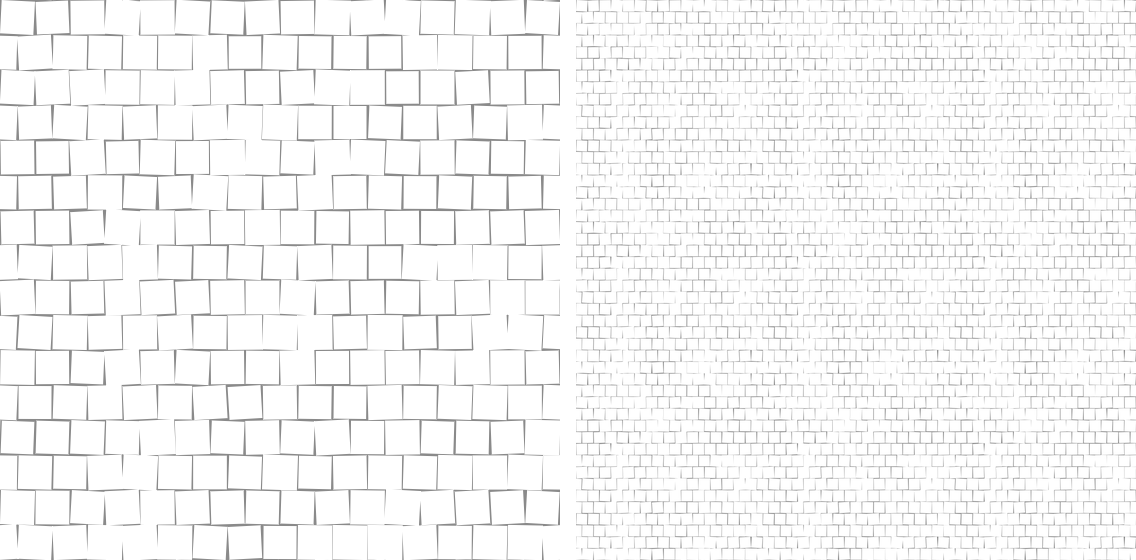
Left: one tile. Right: repeated 3 by 3.
Reproduce this pattern procedurally as a Shadertoy shader.

```glsl
// Running-bond wall of white square tiles over grey grout.
// Each tile gets a hashed size and tilt, so the joints taper, close or widen;
// tile ids wrap around the canvas, which makes the wall repeat seamlessly.

const float TILE_COUNT = 16.0;             // tiles across and down
const float MIN_SIDE = 0.93;               // tile side, in cell units
const float MAX_SIDE = 1.0;
const float MAX_TILT = 0.06;               // radians
const vec3 GROUT_COLOR = vec3(0.54);
const vec3 TILE_COLOR = vec3(1.0);

float hash(vec2 p) {
    return fract(sin(dot(p, vec2(127.1, 311.7))) * 43758.5453);
}

vec2 rotate(vec2 p, float angle) {
    float c = cos(angle), s = sin(angle);
    return vec2(c * p.x - s * p.y, s * p.x + c * p.y);
}

float squareDistance(vec2 p, float halfSide) {
    vec2 q = abs(p) - halfSide;
    return max(q.x, q.y);
}

// Every other row, starting with the lowest, is shifted by half a tile.
float rowShift(float row) {
    return 0.5 * (1.0 - mod(row, 2.0));
}

// Coverage of one tile at an offset from its centre.
float tileCoverage(vec2 offset, vec2 id, float pixel) {
    vec2 key = mod(id, TILE_COUNT);
    float side = mix(MIN_SIDE, MAX_SIDE, hash(key + 3.7));
    float tilt = MAX_TILT * (2.0 * hash(key + 41.3) - 1.0);
    float d = squareDistance(rotate(offset, tilt), 0.5 * side);
    return clamp(0.5 - d / pixel, 0.0, 1.0);
}

// Sum over nearby tiles, so that tiles reaching past their cell hide the joint.
float wallCoverage(vec2 p, float pixel) {
    float coverage = 0.0;
    for (int j = -1; j <= 1; j++) {
        float row = floor(p.y) + float(j);
        float shift = rowShift(row);
        for (int i = -1; i <= 1; i++) {
            vec2 id = vec2(floor(p.x - shift) + float(i), row);
            vec2 center = id + vec2(0.5 + shift, 0.5);
            coverage += tileCoverage(p - center, id, pixel);
        }
    }
    return min(coverage, 1.0);
}

void mainImage(out vec4 fragColor, in vec2 fragCoord) {
    vec2 p = fragCoord / iResolution.xy * TILE_COUNT;
    float pixel = TILE_COUNT / min(iResolution.x, iResolution.y);
    fragColor = vec4(mix(GROUT_COLOR, TILE_COLOR, wallCoverage(p, pixel)), 1.0);
}
```
